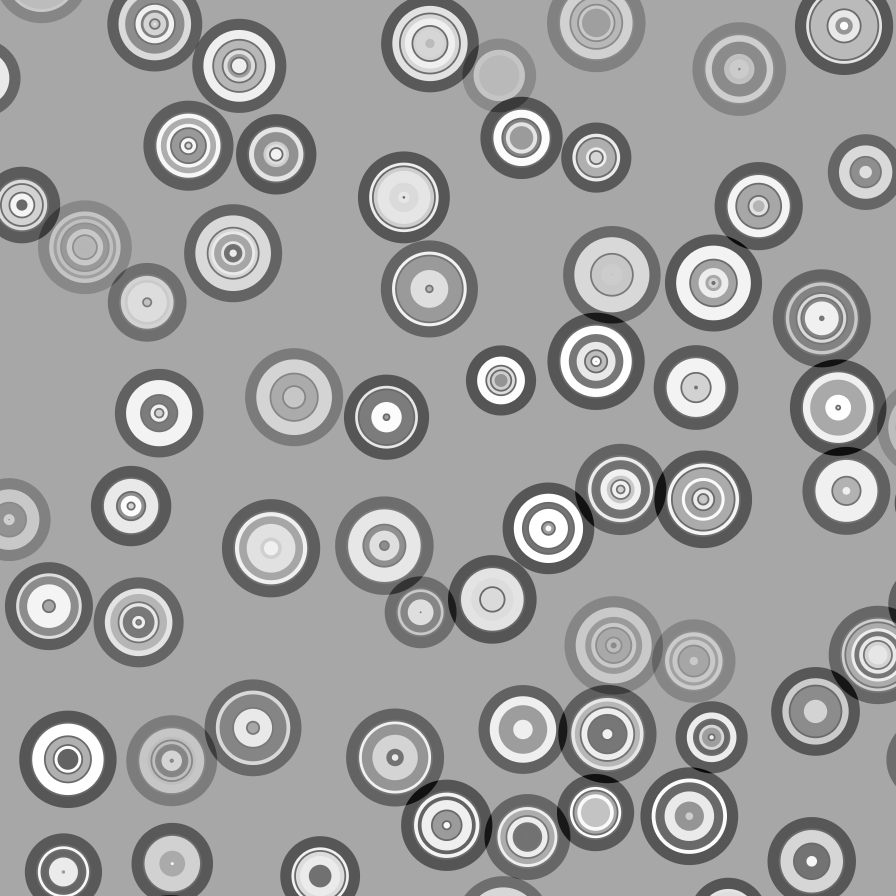
Reproduce this pattern procedurally as a WebGL 2 fragment shader.

```glsl
#version 300 es
precision highp float;
// Scattered discs of concentric grey rings on a flat grey ground.
// Jittered grid centres are pushed apart until only their rims overlap;
// every disc adds its signed tone, so crossing rims turn nearly black.

uniform vec2 u_resolution;
out vec4 fragColor;

const float CELLS = 8.0;         // grid cells per canvas height
const float JITTER = 0.85;       // spread of a centre within its cell
const float EMPTY_SHARE = 0.09;  // cells without a disc
const float GROUND = 0.655;
const float RIM_TONE = -0.32;
const float LINE_TONE = -0.24;
const float RIM_WIDTH = 0.0125;
const float LINE_WIDTH = 0.002;
const float OVERLAP = 0.0105;
const int RINGS = 7;
const int SIDE = 7;              // neighbourhood of cells around a pixel
const int PASSES = 2;

float hash(vec2 p) {
  return fract(sin(dot(p, vec2(127.1, 311.7))) * 43758.5453);
}

// Disc of a grid cell: centre in xy, radius in z (zero when empty)
vec3 discInCell(vec2 cell) {
  vec2 offset = vec2(hash(cell + 3.7), hash(cell + 19.3)) - 0.5;
  float size = hash(cell + 41.9);
  float radius = mix(0.055, 0.039, size * size);
  radius *= step(EMPTY_SHARE, hash(cell + 67.1));
  return vec3((cell + 0.5 + JITTER * offset) / CELLS, radius);
}

// Half the shift that leaves two discs touching by their rims only
vec2 pushApart(vec3 disc, vec3 other) {
  if (min(disc.z, other.z) <= 0.0) return vec2(0.0);
  vec2 gap = disc.xy - other.xy;
  float dist = max(length(gap), 0.0001);
  float shortage = max(disc.z + other.z - OVERLAP - dist, 0.0);
  return 0.5 * shortage * gap / dist;
}

// Smooth coverage of a circle with the given edge radius
float inside(float dist, float edge, float pixel) {
  return clamp((edge - dist) / pixel + 0.5, 0.0, 1.0);
}

// Signed tone of one disc, painted from the rim to the centre
float discTone(float dist, float radius, vec2 cell, float pixel) {
  float tone = RIM_TONE * inside(dist, radius, pixel);
  float edge = radius - RIM_WIDTH;
  for (int i = 0; i < RINGS; i++) {
    if (edge <= 0.0) break;
    vec2 seed = cell + 13.7 * float(i + 1);
    float shade = hash(seed + 5.3);
    float bright = mix(0.35, 0.14, shade * shade);
    float level = i % 2 == 0 ? bright : mix(-0.27, 0.22, shade);

    // Some rings begin with a hairline
    if (hash(seed + 8.1) < 0.5) {
      tone = mix(tone, LINE_TONE, inside(dist, edge, pixel));
      edge -= LINE_WIDTH;
    }
    tone = mix(tone, level, inside(dist, edge, pixel));
    float spread = hash(seed + 2.9);
    edge -= mix(0.003, 0.018, spread * spread);
  }
  float fade = hash(cell + 91.3);
  return tone * (1.0 - 0.75 * fade * fade * fade);
}

void main() {
  vec2 point = gl_FragCoord.xy / u_resolution.y;
  float pixel = 1.0 / u_resolution.y;
  vec2 corner = floor(point * CELLS) - float(SIDE / 2);

  // Collect the discs around this pixel
  vec3 discs[SIDE * SIDE];
  for (int i = 0; i < SIDE * SIDE; i++) {
    discs[i] = discInCell(corner + vec2(i % SIDE, i / SIDE));
  }

  // Relax the centres; each pass needs one more ring of neighbours
  for (int margin = 1; margin <= PASSES; margin++) {
    vec3 before[SIDE * SIDE] = discs;
    for (int y = margin; y < SIDE - margin; y++) {
      for (int x = margin; x < SIDE - margin; x++) {
        int self = y * SIDE + x;
        for (int k = 0; k < 9; k++) {
          int other = self + (k / 3 - 1) * SIDE + k % 3 - 1;
          if (other != self) discs[self].xy += pushApart(before[self], before[other]);
        }
      }
    }
  }

  // Add up the tones of the relaxed discs
  float grey = GROUND;
  for (int y = PASSES; y < SIDE - PASSES; y++) {
    for (int x = PASSES; x < SIDE - PASSES; x++) {
      vec3 disc = discs[y * SIDE + x];
      float dist = length(point - disc.xy);
      if (dist < disc.z + pixel) grey += discTone(dist, disc.z, corner + vec2(x, y), pixel);
    }
  }
  fragColor = vec4(vec3(clamp(grey, 0.0, 1.0)), 1.0);
}
```
